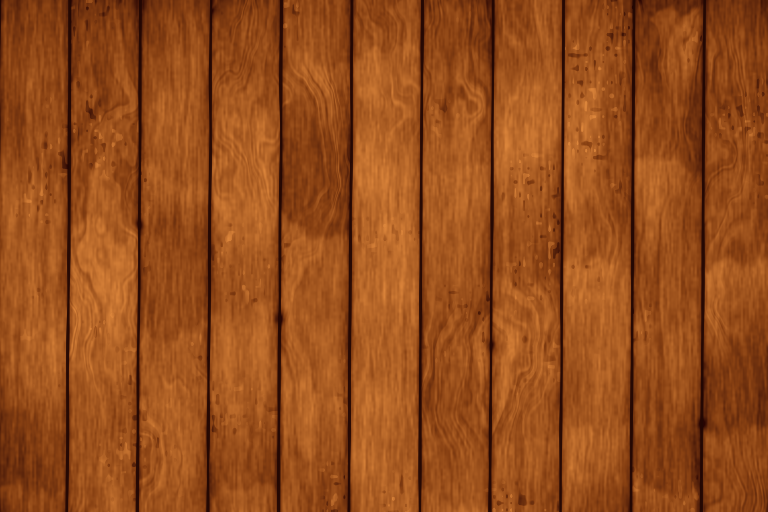
Give the GLSL for this texture, as a WebGL 1 fragment shader.

```glsl
precision highp float;
// Eleven upright stained wood planks with brushed grain, dark seams and shaded corners.
uniform vec2 u_resolution;

const float ASPECT = 1.5;
const float PITCH = 0.0918;         // plank width, as a share of the canvas width
const float FIRST_SEAM = -0.0045;
const float SEAM_LEAN = 0.004;      // drift of the seams from bottom to top
const float SEAM_HALF = 0.0019;
const float SHADE_WIDTH = 0.0042;   // soft shadow beside a seam
const float BASE_TONE = 0.74;
const float PATCH_GAIN = 0.50;
const float LAP_GAIN = 0.17;
const float GRAIN_GAIN = 0.34;
const float FIBRE_GAIN = 0.17;
const float VIGNETTE = 1.35;
const vec2 LIGHT_CENTER = vec2(0.47, 0.42);
const vec3 DARK = vec3(0.16, 0.02, 0.01);
const vec3 MID = vec3(0.53, 0.25, 0.07);
const vec3 LIGHT = vec3(0.86, 0.52, 0.23);
const vec3 SEAM = vec3(0.13, 0.025, 0.012);

float hash(vec2 p) {
  vec3 q = fract(vec3(p.xyx) * 0.1031);
  q += dot(q, q.yzx + 33.33);
  return fract((q.x + q.y) * q.z);
}

float noise(vec2 p) {
  vec2 i = floor(p), f = fract(p);
  f = f * f * (3.0 - 2.0 * f);
  return mix(mix(hash(i), hash(i + vec2(1.0, 0.0)), f.x),
             mix(hash(i + vec2(0.0, 1.0)), hash(i + vec2(1.0, 1.0)), f.x), f.y);
}

float fbm(vec2 p) {
  float sum = 0.0, amp = 0.5;
  for (int i = 0; i < 4; i++) {
    sum += amp * noise(p);
    p = p * 2.03 + 17.3;
    amp *= 0.5;
  }
  return sum / 0.9375;
}

// Overlapping stain coats: a crisp ragged edge on one side, a fade on the other.
float stainLaps(vec2 p, float plank) {
  float y = p.y * 3.2 + hash(vec2(plank, 7.0)) * 5.0 + 0.35 * (fbm(p * vec2(22.0, 9.0)) - 0.5);
  float f = fract(y);
  float coat = hash(vec2(floor(y) + 20.0, plank + 3.0));
  return coat * smoothstep(0.0, 0.07, f) * (1.0 - smoothstep(0.25, 1.0, f));
}

// Long streaks that bow into arcs where the brush or the figure turns.
float grain(vec2 p, vec2 seed) {
  vec2 q = p + seed;
  float figure = smoothstep(0.42, 0.72, noise(q * vec2(5.0, 3.5) + 9.0));
  float bend = (fbm(q * vec2(7.0, 4.0)) - 0.5) * mix(0.05, 0.26, figure);
  float x = q.x + bend;
  float wide = noise(vec2(x * 75.0, q.y * 3.0));
  float fine = noise(vec2(x * 170.0, q.y * 6.0 + 40.0));
  return (wide * 0.45 + fine * 0.55 - 0.5) * mix(0.75, 1.15, figure);
}

void main() {
  vec2 uv = gl_FragCoord.xy / u_resolution;
  vec2 p = uv * vec2(ASPECT, 1.0);
  float pixel = 1.0 / u_resolution.x;

  // Plank index and distance to the nearest seam
  float wobble = 0.0012 * (noise(vec2(uv.x * 9.0, uv.y * 7.0)) - 0.5);
  float across = (uv.x - FIRST_SEAM - SEAM_LEAN * uv.y + wobble) / PITCH;
  float plank = floor(across);
  float seamId = floor(across + 0.5);
  float side = (across - seamId) * PITCH;
  float seamDist = abs(side);
  vec2 seed = vec2(hash(vec2(plank, 1.0)), hash(vec2(plank, 2.0))) * 30.0;

  // Plank tone, blotches, coats and grain
  float tone = BASE_TONE + 0.09 * (hash(vec2(plank, 5.0)) - 0.5);
  tone += PATCH_GAIN * (fbm(p * vec2(6.0, 4.5) + seed) - 0.5);
  tone -= LAP_GAIN * stainLaps(p, plank);
  tone += GRAIN_GAIN * grain(p, seed);
  tone += FIBRE_GAIN * (noise(p * vec2(260.0, 45.0) + seed) - 0.5);
  tone += 0.07 * (noise(p * vec2(180.0, 150.0) + seed) - 0.5);

  // Sparse scuffs, pale and dark
  float wear = smoothstep(0.58, 0.75, fbm(p * 6.0 + seed.yx));
  float fleck = noise(p * vec2(120.0, 75.0) + seed);
  tone += wear * (0.2 * smoothstep(0.78, 0.9, fleck) - 0.25 * smoothstep(0.25, 0.1, fleck));

  // Corner shading, strongest at the top
  vec2 d = uv - LIGHT_CENTER;
  float r2 = dot(d, d);
  tone -= VIGNETTE * r2 * r2;

  // Seam shadow, worn edge and a small knot on some seams
  tone -= 0.38 * exp(-seamDist / SHADE_WIDTH);
  tone += 0.10 * exp(-pow((side - 0.007) / 0.003, 2.0)) * noise(vec2(seamId * 5.0, uv.y * 18.0));
  vec2 knot = vec2(side * ASPECT, p.y - hash(vec2(seamId, 11.0))) / vec2(0.009, 0.012);
  tone -= 0.45 * step(0.45, hash(vec2(seamId, 13.0))) * exp(-dot(knot, knot));

  tone = clamp(tone, 0.0, 1.0);
  vec3 color = mix(DARK, MID, min(tone * 2.0, 1.0));
  color = mix(color, LIGHT, max(tone * 2.0 - 1.0, 0.0));

  float halfWidth = SEAM_HALF * mix(0.75, 1.2, noise(vec2(seamId * 3.0, uv.y * 12.0)));
  float line = 1.0 - smoothstep(halfWidth - pixel * 0.6, halfWidth + pixel * 0.6, seamDist);
  gl_FragColor = vec4(mix(color, SEAM, line * 0.93), 1.0);
}
```
